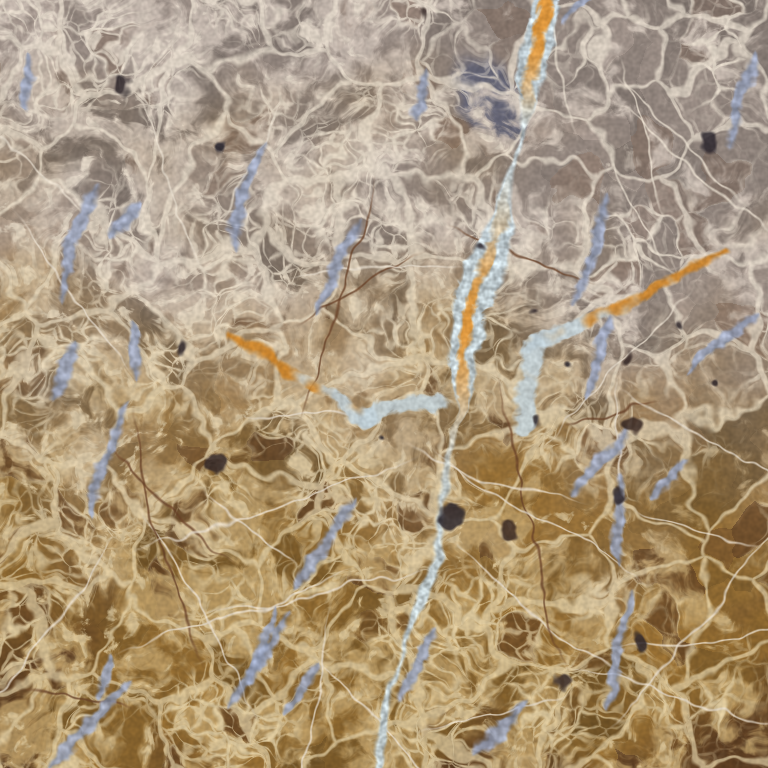
A WebGL 2 fragment shader for this texture:

```glsl
#version 300 es
precision highp float;
precision highp int;
// Polished brecciated marble: brown and taupe clasts in a crumbly cream web.
// Warped Voronoi borders make the web; hashed segments make cracks and streaks;
// a pale, orange-cored vein with side arms crosses the slab.
uniform vec2 u_resolution;
out vec4 fragColor;

const vec3 CLAST_LOW = vec3(.53, .39, .18), CLAST_HIGH = vec3(.58, .53, .50);
const vec3 GROUND_LOW = vec3(.73, .61, .40), GROUND_HIGH = vec3(.79, .74, .70);
const vec3 CREAM_LOW = vec3(.87, .80, .64), CREAM_HIGH = vec3(.90, .86, .80);
const vec3 UMBER = vec3(.29, .18, .11), SLATE = vec3(.36, .37, .45);
const vec3 BLUE = vec3(.57, .61, .71), ICE = vec3(.75, .81, .84);
const vec3 ORANGE = vec3(.88, .55, .14), INK = vec3(.15, .14, .18);
const int STREAKS = 26, HAIRLINES = 38, SPOTS = 20;
const float WARP = .055, FINE_WARP = .006, GRAIN = .07;
// Side arms: start.xy, end.xy
const vec4 ARMS[4] = vec4[4](vec4(.68, .45, .70, .55), vec4(.70, .55, .95, .68),
  vec4(.57, .48, .48, .46), vec4(.48, .46, .30, .56));

vec2 hash2(vec2 cell) {
  uvec2 v = uvec2(ivec2(cell) + 32768) * 1664525u + 1013904223u;
  for (int i = 0; i < 2; i++) {
    v.x += v.y * 1664525u;
    v.y += v.x * 1664525u;
    v ^= v >> 16u;
  }
  return vec2(v) / 4294967295.0;
}

vec2 heading(float angle) { return vec2(cos(angle), sin(angle)); }

float slope(vec2 cell, vec2 offset) { return dot(heading(6.2832 * hash2(cell).x), offset); }

float gnoise(vec2 p) {
  vec2 i = floor(p), f = p - i, e = vec2(1, 0);
  vec2 u = f * f * f * (f * (f * 6.0 - 15.0) + 10.0);
  return 1.4 * mix(mix(slope(i, f), slope(i + e, f - e), u.x),
    mix(slope(i + e.yx, f - e.yx), slope(i + 1.0, f - 1.0), u.x), u.y);
}

float fbm(vec2 p) {
  float sum = 0.0, amp = 0.5;
  for (int i = 0; i < 4; i++, amp *= 0.5) {
    sum += amp * gnoise(p);
    p = mat2(1.6, 1.2, -1.2, 1.6) * p + 17.3;
  }
  return sum;
}

// Distance to the nearest cell border, and a random value per cell
vec2 voronoi(vec2 p) {
  vec2 base = floor(p), f = p - base, home = vec2(0), site = vec2(9);
  for (int k = 0; k < 9; k++) {
    vec2 g = vec2(k % 3 - 1, k / 3 - 1), r = g + hash2(base + g) - f;
    if (dot(r, r) < dot(site, site)) { site = r; home = g; }
  }
  float edge = 9.0;
  for (int k = 0; k < 25; k++) {
    vec2 g = home + vec2(k % 5 - 2, k / 5 - 2), r = g + hash2(base + g) - f, d = r - site;
    if (dot(d, d) > 1e-5) edge = min(edge, dot(0.5 * (r + site), normalize(d)));
  }
  return vec2(edge, hash2(base + home + 91.0).y);
}

// Distance to a segment, and the position along it
vec2 segment(vec2 p, vec2 a, vec2 b) {
  float t = clamp(dot(p - a, b - a) / dot(b - a, b - a), 0.0, 1.0);
  return vec2(length(p - mix(a, b, t)), t);
}

float stroke(float d, float width, float soft) {
  return 1.0 - smoothstep(width - soft, width + soft, d);
}

void main() {
  vec2 p = gl_FragCoord.xy / u_resolution;
  float px = 1.0 / u_resolution.y, soft = 0.002 + px;
  vec2 drift = vec2(fbm(p * 7.0), fbm(p * 7.0 + 31.0));
  vec2 jitter = vec2(gnoise(p * 42.0), gnoise(p * 42.0 + 57.0));
  vec2 q = p + WARP * drift + FINE_WARP * jitter, bent = p + .025 * drift + .003 * jitter;
  float patches = fbm(p * 4.0 + 11.0), crumbs = fbm(q * 38.0 + 5.0);
  float tiny = gnoise(p * 95.0 + 8.0), grain = gnoise(p * 190.0);

  // Zones: taupe above, gold below, calm stone on the right
  float high = smoothstep(.25, .95, p.y + .15 * p.x + .4 * patches);
  float calm = smoothstep(.72, 1.05, p.x + .25 * p.y + .5 * drift.x);

  // Clasts and groundmass
  vec2 big = voronoi(q * 9.0), mid = voronoi(q * 21.0 + 40.0);
  float small = voronoi(q * 44.0 + 80.0).x;
  vec3 color = mix(CLAST_LOW, CLAST_HIGH, high) * (.80 + .22 * big.y + .16 * mid.y);
  color = mix(color, UMBER, .6 * smoothstep(.80, .95, mid.y) * (1.0 - .6 * high));
  float corners = abs(p.x - .45) * 1.1 - p.y * 1.3 + .7 * patches;
  color = mix(color, UMBER, .75 * smoothstep(.18, .48, corners));
  float wedge = length((q - vec2(.64, .87)) * vec2(1.2, .8));
  color = mix(color, SLATE, .85 * stroke(wedge, .055, .012));
  float ground = smoothstep(-.16, .24, fbm(q * 11.0 + 70.0) + .7 * crumbs + .08 - .3 * calm);
  color = mix(color, mix(GROUND_LOW, GROUND_HIGH, high), .85 * ground);

  // Cream web at three sizes
  float busy = smoothstep(-.28, .25, fbm(p * 8.0 + 23.0) - .12 * calm), open = 1.0 - calm;
  float web = .85 * stroke(big.x, .025 + .03 * busy, .022);
  web = max(web, busy * stroke(mid.x, .055 + .09 * crumbs, .05));
  web = max(web, busy * (.35 + .5 * open) * stroke(small, .09 + .2 * crumbs, .08));
  web = max(web, .8 * open * smoothstep(.12, .36, crumbs + .25 * patches));
  color = mix(color, mix(CREAM_LOW, CREAM_HIGH, high), .85 * web);

  // Hairline cracks, then steep blue streaks
  for (int i = 0; i < HAIRLINES + STREAKS; i++) {
    bool crack = i < HAIRLINES;
    vec2 mid = hash2(vec2(i, 3)), r = hash2(vec2(i, 13));
    vec2 reach = crack ? (.06 + .16 * r.y) * heading(3.1416 * r.x)
      : (.03 + .05 * r.y) * heading(.75 + .9 * r.x);
    vec2 s = segment(bent, mid - reach, mid + reach);
    float taper = s.y * (1.0 - s.y);
    float width = .009 * sqrt(taper) * (1.6 + 1.2 * crumbs + .8 * tiny);
    float line = crack ? .9 * stroke(s.x, .0013, .0006 + .6 * px) * smoothstep(0.0, .2, taper)
      : stroke(s.x, width, soft);
    vec3 tint = crack ? (i % 5 == 0 ? UMBER * 1.4 : CREAM_HIGH) : BLUE * (1.0 + .22 * tiny);
    color = mix(color, tint, .85 * line);
  }

  // Side arms, turning from ice to orange
  for (int i = 0; i < 4; i++) {
    vec2 s = segment(bent, ARMS[i].xy, ARMS[i].zw);
    float outer = float(i % 2) * s.y;
    float width = mix(.011, .003, outer) * (1.0 + .8 * crumbs + .3 * tiny);
    vec3 tint = mix(ICE, ORANGE * .9, smoothstep(.1, .6, outer + .4 * jitter.x));
    color = mix(color, tint, .85 * stroke(s.x, width, soft));
  }

  // Main vein: swells in the middle and at the top
  float across = bent.x - .49 - .22 * p.y - .025 * gnoise(vec2(p.y * 5.0, 2.5));
  float swell = exp(-pow(abs(p.y - .58) / .12, 2.0)) + smoothstep(.82, .95, p.y);
  float girth = .75 + .7 * gnoise(vec2(p.y * 9.0, 7.5)) + .4 * crumbs;
  float vein = stroke(abs(across), (.007 + .022 * swell) * girth, soft);
  float core = min(swell, 1.0) * stroke(abs(across), .007 + .012 * crumbs, .004);
  color = mix(color, ICE * (1.0 + .2 * tiny + .1 * grain), .9 * vein);
  color = mix(color, ORANGE, .85 * core * vein);

  // Dark mineral spots
  for (int i = 0; i < SPOTS; i++) {
    vec2 r = hash2(vec2(i, 61));
    float d = length(p + .008 * jitter - hash2(vec2(i, 53))) + .003 * tiny;
    color = mix(color, mix(INK, UMBER, .6 * r.y), .85 * stroke(d, .004 + .013 * r.x * r.x, soft));
  }
  fragColor = vec4(clamp(color * (1.0 + GRAIN * (grain + tiny)), 0.0, 1.0), 1.0);
}
```
